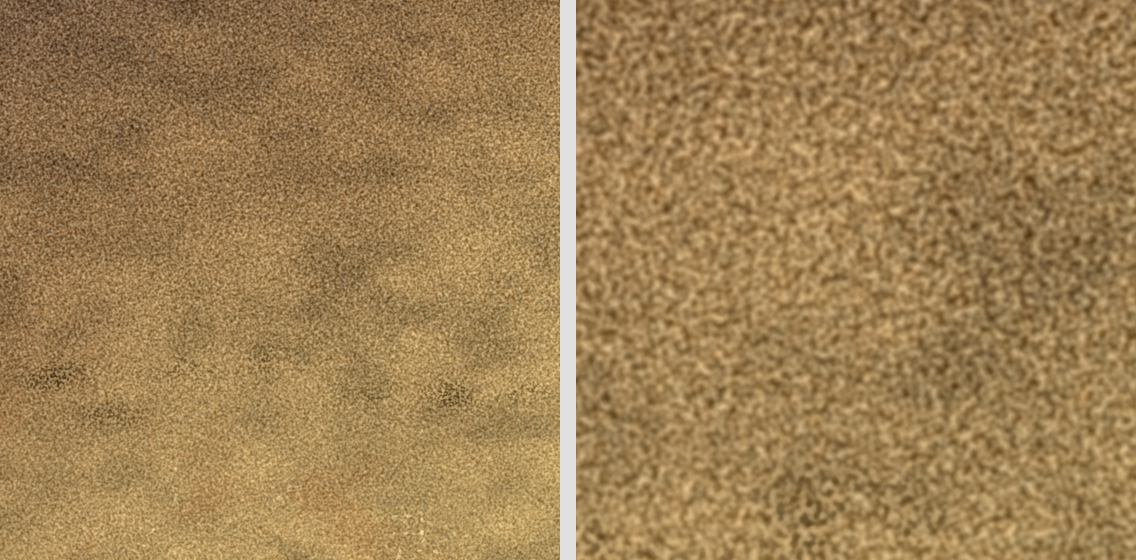
Left: the whole. Right: its middle third, enlarged.
Give the GLSL for this texture, as a WebGL 1 fragment shader.

```glsl
precision highp float;
uniform vec2 u_resolution;

#define GRAIN_SCALE 165.0
#define GRAIN_CONTRAST 0.335
#define BROAD_CONTRAST 0.20
#define MOTTLE_CONTRAST 0.27
#define STAIN_STRENGTH 0.10
#define TUFT_STRENGTH 0.24
#define PEBBLE_STRENGTH 0.18
#define TUFT_COUNT 7

const vec3 SHADE_BROWN = vec3(0.445, 0.34, 0.25);
const vec3 EARTH_BROWN = vec3(0.595, 0.465, 0.305);
const vec3 DRY_SAND = vec3(0.68, 0.56, 0.36);
const vec3 PALE_GOLD = vec3(0.735, 0.62, 0.39);
const vec3 RUST = vec3(0.62, 0.43, 0.25);
const vec3 DARK_OLIVE = vec3(0.25, 0.20, 0.09);

float hash(vec2 p) {
  vec3 q = fract(vec3(p.xyx) * 0.1031);
  q += dot(q, q.yzx + 33.33);
  return fract((q.x + q.y) * q.z);
}

float noise(vec2 p) {
  vec2 cell = floor(p);
  vec2 f = fract(p);
  f = f * f * (3.0 - 2.0 * f);
  float low = mix(hash(cell), hash(cell + vec2(1.0, 0.0)), f.x);
  float high = mix(hash(cell + vec2(0.0, 1.0)), hash(cell + vec2(1.0)), f.x);
  return mix(low, high, f.y);
}

float fbm(vec2 p) {
  float sum = 0.0;
  float amplitude = 0.5;
  for (int i = 0; i < 5; i++) {
    sum += amplitude * noise(p);
    p = mat2(1.6, 1.2, -1.2, 1.6) * p + 17.3;
    amplitude *= 0.5;
  }
  return sum;
}

// Slope of a random direction through one lattice corner
float cornerSlope(vec2 cell, vec2 offset) {
  vec2 direction = vec2(hash(cell), hash(cell + 157.0)) - 0.4999;
  return dot(normalize(direction), offset);
}

float gradientNoise(vec2 p) {
  vec2 cell = floor(p);
  vec2 f = fract(p);
  vec2 blend = f * f * f * (f * (f * 6.0 - 15.0) + 10.0);
  vec2 right = vec2(1.0, 0.0);
  vec2 up = vec2(0.0, 1.0);
  float low = mix(cornerSlope(cell, f), cornerSlope(cell + right, f - right), blend.x);
  float high = mix(cornerSlope(cell + up, f - up), cornerSlope(cell + 1.0, f - 1.0), blend.x);
  return mix(low, high, blend.y);
}

// Fine sand: layers turned against each other, centred on zero
float sandGrain(vec2 uv) {
  vec2 left = mat2(0.8, 0.6, -0.6, 0.8) * uv;
  vec2 right = mat2(0.92, -0.39, 0.39, 0.92) * uv;
  float fine = gradientNoise(right * GRAIN_SCALE * 1.35 + 300.0);
  float medium = gradientNoise(left * GRAIN_SCALE + 400.0);
  float coarse = gradientNoise(uv * GRAIN_SCALE * 0.55 + 90.0);
  return fine * 0.6 + medium * 0.6 + coarse * 0.28;
}

// Shadow at the upper left passing into light at the lower right
vec3 groundColor(float light) {
  vec3 color = mix(SHADE_BROWN, EARTH_BROWN, smoothstep(-0.05, 0.42, light));
  color = mix(color, DRY_SAND, smoothstep(0.35, 0.78, light));
  return mix(color, PALE_GOLD, smoothstep(0.7, 1.15, light));
}

// Flat ragged smudges scattered across the lower half
float tufts(vec2 uv) {
  float cover = 0.0;
  float ragged = fbm(uv * vec2(30.0, 48.0) + 9.0);
  for (int i = 0; i < TUFT_COUNT; i++) {
    float id = float(i);
    float x = (id + 0.2 + 0.6 * hash(vec2(id, 3.0))) / float(TUFT_COUNT);
    float y = 0.24 + 0.16 * hash(vec2(id, 11.0));
    vec2 size = vec2(0.055, 0.026) * (0.7 + 0.5 * hash(vec2(id, 23.0)));
    vec2 offset = (uv - vec2(x, y)) / size;
    float weight = mix(0.35, 1.0, hash(vec2(id, 31.0)));
    cover = max(cover, weight * exp(-dot(offset, offset)));
  }
  return cover * smoothstep(0.25, 0.65, ragged);
}

void main() {
  vec2 uv = gl_FragCoord.xy / u_resolution;
  float depth = 1.0 - uv.y;

  // Broad light, soft mottling and dim blotches
  float broad = fbm(uv * 3.2 + 4.0) - 0.48;
  float light = depth * 0.74 + uv.x * 0.42 + broad * BROAD_CONTRAST;
  vec3 color = groundColor(light);
  color *= 1.0 + MOTTLE_CONTRAST * (fbm(uv * vec2(11.0, 16.0) + 31.0) - 0.48);
  color *= 1.0 - STAIN_STRENGTH * smoothstep(0.50, 0.74, fbm(uv * vec2(9.0, 13.0) + 77.0));
  float rust = smoothstep(0.52, 0.74, fbm(uv * 8.0 + 120.0));
  color = mix(color, RUST, 0.35 * rust * smoothstep(0.45, 1.0, depth));

  // Tufts break up into dark specks
  float grain = sandGrain(uv);
  float speck = smoothstep(0.12, -0.22, grain);
  color = mix(color, DARK_OLIVE, tufts(uv) * (TUFT_STRENGTH + 0.5 * speck));

  // Grain with a slight warm and cool variation
  float roughness = mix(1.08, 0.86, smoothstep(0.4, 0.9, depth));
  float tint = gradientNoise(uv * GRAIN_SCALE * 0.5 + 510.0);
  color += GRAIN_CONTRAST * roughness * grain * vec3(1.0, 0.97, 0.88);
  color += tint * vec3(0.02, -0.005, -0.025);

  // Pale grit near the lower edge
  float grit = smoothstep(0.2, 0.5, gradientNoise(uv * vec2(75.0, 95.0) + 700.0));
  float gritArea = smoothstep(0.72, 0.95, depth) * smoothstep(0.4, 0.6, fbm(uv * 8.0 + 210.0));
  color += PEBBLE_STRENGTH * grit * gritArea * vec3(1.0, 0.96, 0.85);
  gl_FragColor = vec4(clamp(color, 0.0, 1.0), 1.0);
}
```
